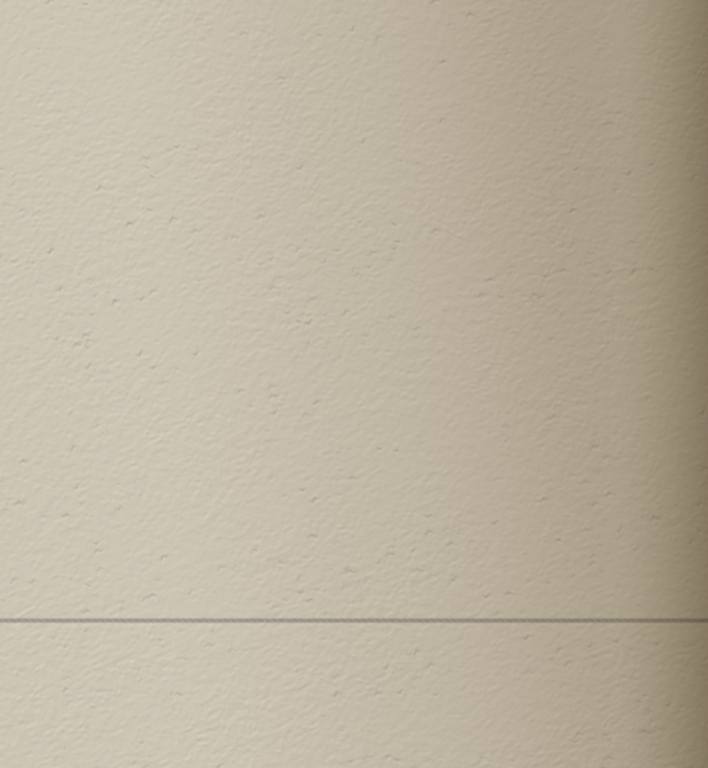
Reproduce this texture procedurally as a WebGL 2 fragment shader.

```glsl
#version 300 es
precision highp float;
// Warm beige plaster wall with fine relief, small pits and one horizontal joint, shaded to the right.

#define LIGHT_TONE vec3(0.802, 0.770, 0.706)
#define MID_TONE vec3(0.752, 0.712, 0.641)
#define DARK_TONE vec3(0.664, 0.620, 0.532)
#define EDGE_TONE vec3(0.525, 0.473, 0.385)
#define GRAIN_SCALE vec2(135.0, 205.0)
#define GRAIN_TILT 0.42
#define RELIEF 0.060
#define PIT_CELL 0.019
#define PIT_CHANCE 0.65
#define JOINT_Y 0.192
#define JOINT_HALF 0.0026
#define JOINT_SHADE 0.25

out vec4 fragColor;
uniform vec2 u_resolution;

float hash(vec2 p) {
    return fract(sin(dot(p, vec2(127.1, 311.7))) * 43758.5);
}

float noise(vec2 p) {
    vec2 cell = floor(p);
    vec2 f = fract(p);
    f = f * f * (3.0 - 2.0 * f);
    float low = mix(hash(cell), hash(cell + vec2(1, 0)), f.x);
    float high = mix(hash(cell + vec2(0, 1)), hash(cell + vec2(1, 1)), f.x);
    return mix(low, high, f.y);
}

mat2 rotation(float a) {
    return mat2(cos(a), -sin(a), sin(a), cos(a));
}

// Depth of scattered short pits, gathered in loose clusters
float pitDepth(vec2 p) {
    vec2 base = floor(p / PIT_CELL);
    float depth = 0.0;
    for (int y = -1; y <= 1; y++) {
        for (int x = -1; x <= 1; x++) {
            vec2 cell = base + vec2(x, y);
            float cluster = smoothstep(0.4, 0.85, noise(cell * vec2(0.22, 0.38) + 31.0));
            float present = step(hash(cell + 7.3), PIT_CHANCE * cluster + 0.05);
            vec2 center = (cell + vec2(hash(cell + 1.7), hash(cell + 4.1))) * PIT_CELL;
            vec2 d = rotation(0.65 * hash(cell + 9.2) - 0.05) * (p - center);
            float size = hash(cell + 13.6);
            d.y += 0.0012 * sin(d.x * 600.0 + size * 6.0);
            d /= mix(vec2(0.0035, 0.0018), vec2(0.0085, 0.0026), size);
            float strength = mix(0.35, 1.6, pow(hash(cell + 17.9), 2.0));
            depth += present * strength * exp(-dot(d, d) * 1.4);
        }
    }
    return depth;
}

float surfaceHeight(vec2 p) {
    vec2 q = rotation(GRAIN_TILT) * p;
    q += 0.007 * (vec2(noise(p * 50.0), noise(p * 50.0 + 50.0)) - 0.5);
    float grain = noise(q * GRAIN_SCALE) + 0.2 * noise(q * GRAIN_SCALE * 0.5 + 19.0);
    grain += 0.4 * noise(p * 290.0 + 83.0);
    float roughness = mix(0.55, 1.0, noise(p * 14.0 + 5.0));
    return grain * roughness - pitDepth(p);
}

// Broad falloff from the lit left side to the shaded right edge
vec3 wallTone(vec2 uv) {
    float t = uv.x + 0.12 * (uv.y - 0.5);
    vec3 tone = mix(LIGHT_TONE, MID_TONE, smoothstep(0.18, 0.62, t));
    tone = mix(tone, DARK_TONE, smoothstep(0.52, 0.92, t));
    float edge = clamp((uv.x - 0.87) / 0.13, 0.0, 1.0);
    return mix(tone, EDGE_TONE, pow(edge, 1.5));
}

void main() {
    vec2 uv = gl_FragCoord.xy / u_resolution;
    vec2 p = gl_FragCoord.xy / u_resolution.y;
    float pixel = 1.0 / u_resolution.y;

    // Relief lit from the upper left, with extra shade inside the pits
    vec2 toLight = 0.0017 * normalize(vec2(-0.5, 1.0));
    float slope = surfaceHeight(p - toLight) - surfaceHeight(p + toLight);
    float relief = RELIEF * clamp(slope, -2.2, 1.0);
    relief -= 0.05 * min(pitDepth(p + 0.5 * toLight), 1.6);

    // Soft joint groove with a faint bright lip below it
    float offset = p.y - JOINT_Y;
    float soft = max(pixel, 0.0022);
    float joint = 1.0 - smoothstep(JOINT_HALF - soft, JOINT_HALF + soft, abs(offset));
    joint *= 0.9 + 0.1 * sin((p.x + p.y) * 700.0);
    float lip = exp(-pow((offset + 2.2 * JOINT_HALF) / 0.002, 2.0));

    vec3 color = wallTone(uv) * (1.0 + relief * (1.0 - 0.6 * joint));
    color *= 1.0 + 0.015 * lip;
    color = mix(color, color * (1.0 - JOINT_SHADE) + vec3(0.0, 0.0, 0.008), joint);
    fragColor = vec4(clamp(color, 0.0, 1.0), 1.0);
}
```
